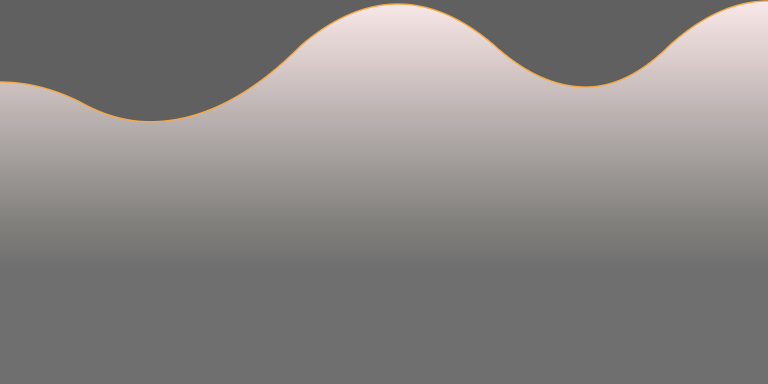
Write a WebGL 1 fragment shader that draws this background.

```glsl
precision highp float;

uniform vec2 u_resolution;

const vec3 SKY_GREY = vec3(0.375);
const vec3 CREST_PINK = vec3(0.98, 0.912, 0.910);
const vec3 MIDDLE_GREY = vec3(0.502, 0.498, 0.486);
const vec3 BASE_GREY = vec3(0.437, 0.437, 0.439);
const vec3 RIM_ORANGE = vec3(0.97, 0.66, 0.25);
const float RIM_WIDTH = 0.0036;

// Parabola that is level at the tip and passes through the joint
float bend(float x, vec2 tip, vec2 joint) {
  float t = (x - tip.x) / (joint.x - tip.x);
  return mix(tip.y, joint.y, t * t);
}

// Two parabolas that meet at the joint between a crest and a trough
float swell(float x, vec2 leftTip, vec2 joint, vec2 rightTip) {
  return x < joint.x ? bend(x, leftTip, joint) : bend(x, rightTip, joint);
}

// Height of the wave across the canvas
float waveHeight(float x) {
  vec2 leftCrest = vec2(0.0, 0.7865);
  vec2 leftTrough = vec2(0.1953, 0.6830);
  vec2 midCrest = vec2(0.5182, 0.9896);
  vec2 rightTrough = vec2(0.7630, 0.7734);
  vec2 rightCrest = vec2(1.0, 0.9974);

  if (x < leftTrough.x) return swell(x, leftCrest, vec2(0.1042, 0.7344), leftTrough);
  if (x < midCrest.x) return swell(x, leftTrough, vec2(0.3926, 0.8828), midCrest);
  if (x < rightTrough.x) return swell(x, midCrest, vec2(0.6445, 0.8802), rightTrough);
  return swell(x, rightTrough, vec2(0.8724, 0.8828), rightCrest);
}

// Signed distance to the wave in canvas heights, positive above it
float waveDistance(vec2 uv, float aspect) {
  float stepX = 0.001;
  float rise = waveHeight(uv.x + stepX) - waveHeight(uv.x - stepX);
  float slope = rise / (2.0 * stepX * aspect);
  return (uv.y - waveHeight(uv.x)) / sqrt(1.0 + slope * slope);
}

// Vertical fade from the pale crests to the flat base
vec3 waveColor(float y) {
  float baseTop = 0.300;
  float middle = 0.415;
  vec3 lower = mix(BASE_GREY, MIDDLE_GREY, clamp((y - baseTop) / (middle - baseTop), 0.0, 1.0));
  return mix(lower, CREST_PINK, clamp((y - middle) / (1.0 - middle), 0.0, 1.0));
}

// Smooth coverage of the region where the distance is negative
float coverage(float dist, float pixel) {
  return clamp(0.5 - dist / pixel, 0.0, 1.0);
}

void main() {
  vec2 uv = gl_FragCoord.xy / u_resolution;
  float pixel = 1.0 / u_resolution.y;
  float dist = waveDistance(uv, u_resolution.x / u_resolution.y);

  // Fill, then rim
  vec3 color = mix(SKY_GREY, waveColor(uv.y), coverage(dist, pixel));
  color = mix(color, RIM_ORANGE, coverage(abs(dist) - 0.5 * RIM_WIDTH, pixel));

  gl_FragColor = vec4(color, 1.0);
}
```
